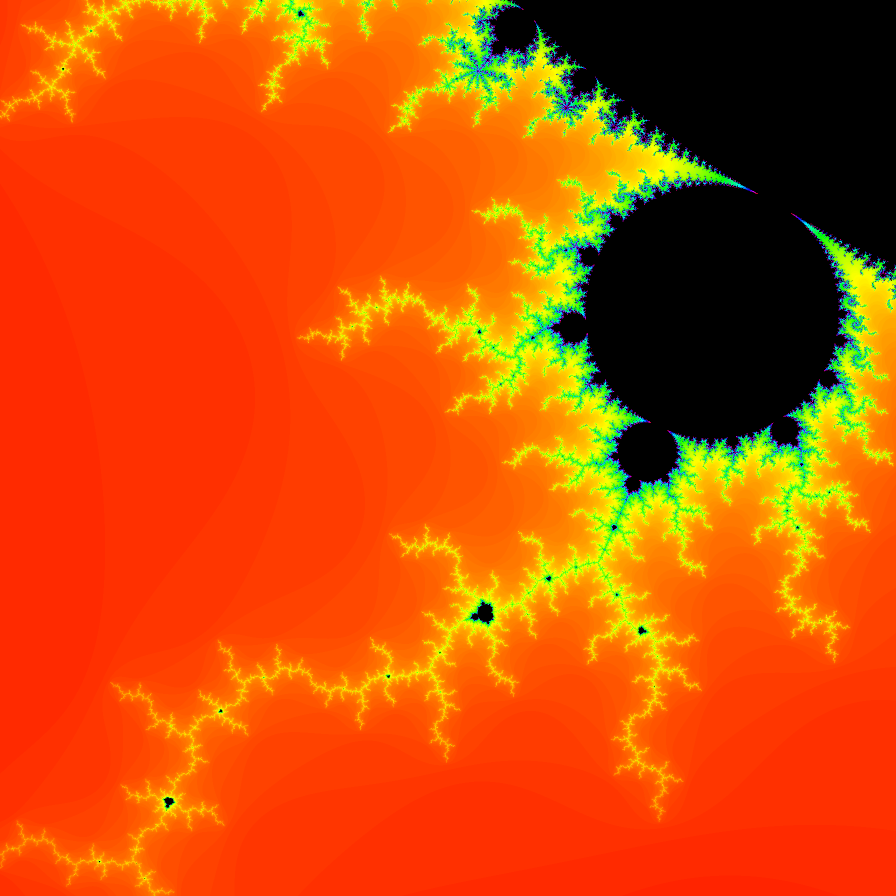
Reproduce this background procedurally as a WebGL 1 fragment shader.

```glsl
precision highp float;
// Escape-time fractal of z*z + c, framed on a round bulb and its branching
// antennae beside the large period-two disc. The escape count sets the hue,
// from red through yellow, green and blue; points that never escape are black.

uniform vec2 u_resolution;

#define VIEW_CENTER vec2(-1.19395, -0.2682)
#define VIEW_WIDTH 0.189
#define MAX_STEPS 256
#define ESCAPE_RADIUS 2.0
#define SAMPLES 2

const vec3 INSIDE_COLOR = vec3(0.0);

// Fully saturated colour wheel, hue in 0..1
vec3 hueColor(float hue) {
  vec3 wheel = abs(fract(hue + vec3(0.0, 2.0, 1.0) / 3.0) * 6.0 - 3.0);
  return clamp(wheel - 1.0, 0.0, 1.0);
}

// Steps taken before the orbit escapes, or -1 if it stays bounded
float escapeSteps(vec2 c) {
  // The period-two disc is known to be bounded
  if (length(c + vec2(1.0, 0.0)) < 0.25) return -1.0;

  vec2 z = vec2(0.0);
  for (int i = 0; i < MAX_STEPS; i++) {
    z = vec2(z.x * z.x - z.y * z.y, 2.0 * z.x * z.y) + c;
    if (dot(z, z) > ESCAPE_RADIUS * ESCAPE_RADIUS) return float(i);
  }
  return -1.0;
}

vec3 fractalColor(vec2 c) {
  float steps = escapeSteps(c);
  return steps < 0.0 ? INSIDE_COLOR : hueColor(steps / float(MAX_STEPS));
}

void main() {
  float planePerPixel = VIEW_WIDTH / min(u_resolution.x, u_resolution.y);
  vec2 fromCenter = gl_FragCoord.xy - 0.5 * u_resolution;

  // Average a small grid of samples to smooth the edges
  vec3 total = vec3(0.0);
  for (int y = 0; y < SAMPLES; y++) {
    for (int x = 0; x < SAMPLES; x++) {
      vec2 offset = (vec2(float(x), float(y)) + 0.5) / float(SAMPLES) - 0.5;
      total += fractalColor(VIEW_CENTER + (fromCenter + offset) * planePerPixel);
    }
  }
  gl_FragColor = vec4(total / float(SAMPLES * SAMPLES), 1.0);
}
```
